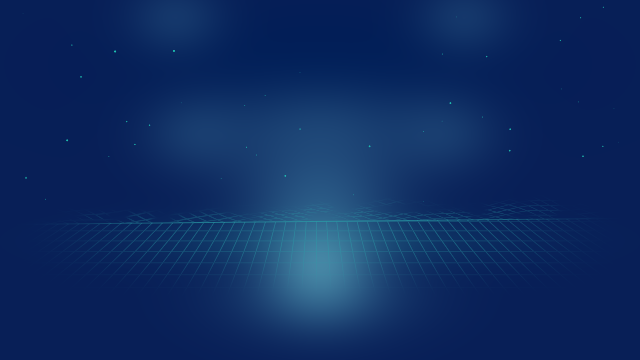
A Shadertoy shader for this background:

```glsl
// A deep blue night space with soft cyan glows, scattered teal sparks and a
// perspective grid floor. Glows are stacked gaussians, the floor is drawn from
// projected cell distances, and a noise-bent mesh rises above the horizon.

const vec3 NAVY      = vec3(0.030, 0.120, 0.340);
const vec3 MIDNIGHT  = vec3(0.000, 0.115, 0.340);
const vec3 STEEL     = vec3(0.180, 0.380, 0.550);
const vec3 CYAN_HAZE = vec3(0.320, 0.600, 0.700);
const vec3 TEAL      = vec3(0.160, 0.620, 0.660);
const vec3 SPARK     = vec3(0.120, 0.800, 0.720);

float hash(vec2 p) {
    vec3 q = fract(p.xyx * vec3(0.1031, 0.1030, 0.0973));
    q += dot(q, q.yzx + 33.33);
    return fract((q.x + q.y) * q.z);
}

float noise(vec2 p) {
    vec2 i = floor(p), f = fract(p);
    f = f * f * (3.0 - 2.0 * f);
    float low  = mix(hash(i), hash(i + vec2(1, 0)), f.x);
    float high = mix(hash(i + vec2(0, 1)), hash(i + vec2(1, 1)), f.x);
    return mix(low, high, f.y);
}

float glow(vec2 p, vec2 center, vec2 radius) {
    vec2 d = (p - center) / radius;
    return exp(-dot(d, d));
}

// Pixel coverage of a stroke at distance d from its middle
float stroke(float d, float halfWidth, float pixel) {
    float cover = (halfWidth + 0.5 * pixel - d) / pixel;
    return clamp(cover, 0.0, min(1.0, 2.0 * halfWidth / pixel));
}

// Distance to the nearest whole number, scaled to canvas units
float lineDistance(float u, float spacing) {
    return abs(fract(u + 0.5) - 0.5) * spacing;
}

vec3 backdrop(vec2 p) {
    vec3 col = mix(NAVY, MIDNIGHT, glow(p, vec2(0.0, 0.82), vec2(0.55, 0.18)));
    vec2 side = vec2(abs(p.x), p.y);
    col = mix(col, STEEL, 0.38 * glow(side, vec2(0.40, 0.95), vec2(0.13, 0.10)));
    col = mix(col, STEEL, 0.40 * glow(side, vec2(0.34, 0.63), vec2(0.15, 0.11)));
    col = mix(col, STEEL, 0.45 * glow(p, vec2(0.0, 0.64), vec2(0.27, 0.13)));
    col = mix(col, STEEL, 0.75 * glow(p, vec2(0.0, 0.46), vec2(0.22, 0.17)));
    col = mix(col, TEAL, 0.22 * glow(p, vec2(0.0, 0.33), vec2(0.48, 0.07)));
    col = mix(col, STEEL, 0.55 * glow(p, vec2(0.0, 0.18), vec2(0.26, 0.12)));
    return mix(col, CYAN_HAZE, 0.78 * glow(p, vec2(0.0, 0.265), vec2(0.14, 0.13)));
}

// Floor lines meet at a vanishing point well above the horizon
float floorGrid(vec2 p, float horizon, float pixel) {
    vec2 toVanish = vec2(p.x + 0.01, 0.826 - p.y);
    float ray = toVanish.x / toVanish.y;
    float columns = lineDistance(ray / 0.064, 0.064 * toVanish.y / sqrt(1.0 + ray * ray));
    float rows = lineDistance(log(toVanish.y / 0.441) / 0.058, 0.058 * toVanish.y);
    float lines = max(stroke(columns, 0.0009, pixel), 0.75 * stroke(rows, 0.0008, pixel));
    float fade = smoothstep(0.17, 0.34, p.y) * smoothstep(0.84, 0.35, abs(p.x));
    return lines * fade * step(p.y, horizon);
}

// Low skewed mesh with noise in its height and its lines
float hillMesh(vec2 p, float horizon, float pixel) {
    float h = p.y - horizon;
    float bend = noise(vec2(p.x * 7.0, h * 22.0)) - 0.5;
    float slant = lineDistance((p.x + 2.4 * h + 0.05 * bend) / 0.038, 0.0146);
    float rows = lineDistance((h + 0.022 * bend - 0.12 * p.x) / 0.014, 0.014);
    float lines = max(stroke(slant, 0.0007, pixel), stroke(rows, 0.0007, pixel));
    float top = 0.035 + 0.045 * noise(vec2(p.x * 5.0 + 3.0, 8.0));
    float patches = smoothstep(0.2, 0.75, noise(p * vec2(16.0, 50.0)));
    float fade = smoothstep(top, 0.3 * top, h) * smoothstep(0.82, 0.45, abs(p.x));
    return lines * patches * fade * step(0.0, h);
}

// One spark per chosen cell, kept away from the cell border
float sparks(vec2 p, float cell, float chance, float pixel) {
    vec2 id = floor(p / cell);
    vec2 jitter = vec2(hash(id + 17.0), hash(id + 43.0));
    vec2 center = (id + 0.1 + 0.8 * jitter) * cell;
    float size = hash(id + 71.0);
    float radius = mix(0.0011, 0.0029, size * size);
    float dotMask = smoothstep(radius + 0.5 * pixel, radius - 0.5 * pixel, length(p - center));
    return dotMask * mix(0.35, 0.95, size) * step(hash(id + 5.0), chance);
}

void mainImage(out vec4 fragColor, in vec2 fragCoord) {
    float pixel = 1.0 / iResolution.y;
    vec2 p = vec2(fragCoord.x - 0.5 * iResolution.x, fragCoord.y) * pixel;
    float horizon = 0.385 + 0.0099 * p.x;
    vec3 col = backdrop(p);

    // Floor, hills and the bright seam between them
    col = mix(col, TEAL, 0.62 * floorGrid(p, horizon, pixel));
    col = mix(col, TEAL, 0.50 * hillMesh(p, horizon, pixel));
    float seam = stroke(abs(p.y - horizon), 0.0013, pixel);
    col = mix(col, TEAL, 0.70 * seam * smoothstep(0.85, 0.30, abs(p.x)));

    // Sparks are densest in the middle of the sky
    float density = 0.08 + 0.30 * glow(p, vec2(0.0, 0.68), vec2(1.1, 0.20));
    float sky = smoothstep(0.42, 0.46, p.y) * smoothstep(0.86, 0.78, abs(p.x));
    col = mix(col, SPARK, sky * sparks(p, 0.062, density, pixel));

    fragColor = vec4(col, 1.0);
}
```
